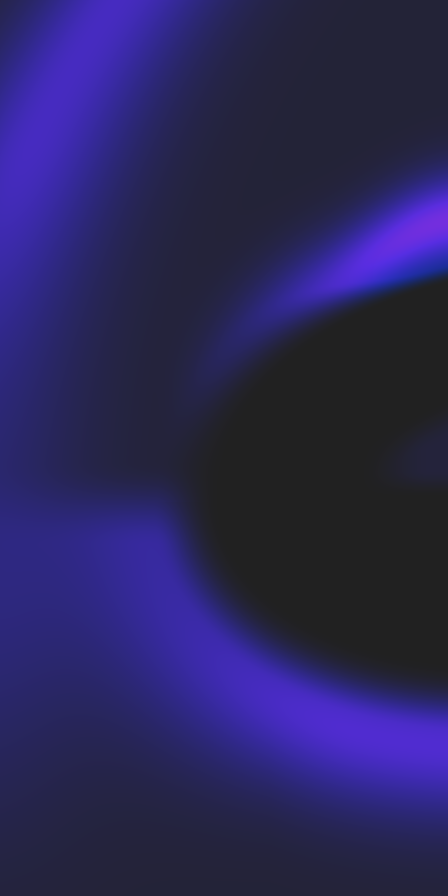
This background is drawn by a Shadertoy shader. Its source:

```glsl
// Violet and blue light bands curling around a soft dark oval

float bell(float x, float width) {
    x /= width;
    return exp(-x * x);
}

// Approximate signed distance to an axis-aligned ellipse
float ellipseDistance(vec2 q, vec2 radii) {
    float k = length(q / radii);
    return k * (k - 1.0) / max(length(q / (radii * radii)), 1e-4);
}

// Charcoal through indigo to violet
vec3 lightRamp(float v) {
    return vec3(0.13 + 0.05 * v + 0.10 * pow(v, 4.0),
                0.13 + 0.04 * v,
                min(0.13 + 0.47 * v + 0.16 * v * v, 0.87));
}

void mainImage(out vec4 fragColor, in vec2 fragCoord) {
    vec2 p = fragCoord / iResolution.y;

    // Oval: two elliptical halves sharing their left tip
    vec2 tip = vec2(0.238, 0.44);
    bool upper = p.y > tip.y;
    vec2 radii = upper ? vec2(0.391, 0.267) : vec2(0.30, 0.189);
    float d = ellipseDistance(p - tip - vec2(radii.x, 0.0), radii);
    float softness = upper ? mix(0.065, 0.012, smoothstep(0.25, 0.48, p.x)) : 0.068;
    float outside = smoothstep(-0.008, softness, d);

    // Outer band, bending from the top down the left side
    float bend = max(p.y - 0.55, 0.0) / 0.45;
    float across = p.x + 0.03 - 0.16 * bend * bend;
    float outerBand = bell(across, across < 0.0 ? 0.10 : 0.125)
                    * mix(0.38, 0.82, smoothstep(0.45, 0.85, p.y))
                    * smoothstep(-0.1, 0.35, p.y);

    // Broad glow beneath the oval
    float lowerGlow = bell(d - 0.085, 0.09 + 0.16 * max(0.3 - p.x, 0.0))
                    * mix(0.45, 0.90, smoothstep(0.0, 0.4, p.x))
                    * (1.0 - smoothstep(0.39, 0.485, p.y));

    // Bright rim above the oval, strongest at the right
    float ridge = 0.035 + 0.025 * smoothstep(0.35, 0.5, p.x);
    float rim = 1.1 * bell(d - ridge, 0.055)
              * pow(smoothstep(0.17, 0.5, p.x), 0.6)
              * smoothstep(0.46, 0.6, p.y);

    float level = (0.17 + outerBand + lowerGlow + rim) * outside;

    // Faint wedge of light within the oval
    float wedgeTop = p.y - 0.46 - 0.5 * (p.x - 0.4);
    level += 0.2 * (1.0 - outside) * smoothstep(0.40, 0.48, p.x)
           * smoothstep(0.445, 0.475, p.y) * (1.0 - smoothstep(0.0, 0.045, wedgeTop));

    // Pure blue fringe along the sharp part of the rim
    float fringe = bell(d, 0.028) * outside * smoothstep(0.36, 0.44, p.x)
                 * smoothstep(0.5, 0.6, p.y);
    vec3 color = lightRamp(level) + fringe * vec3(-0.08, 0.02, 0.10);

    fragColor = vec4(color, 1.0);
}
```
